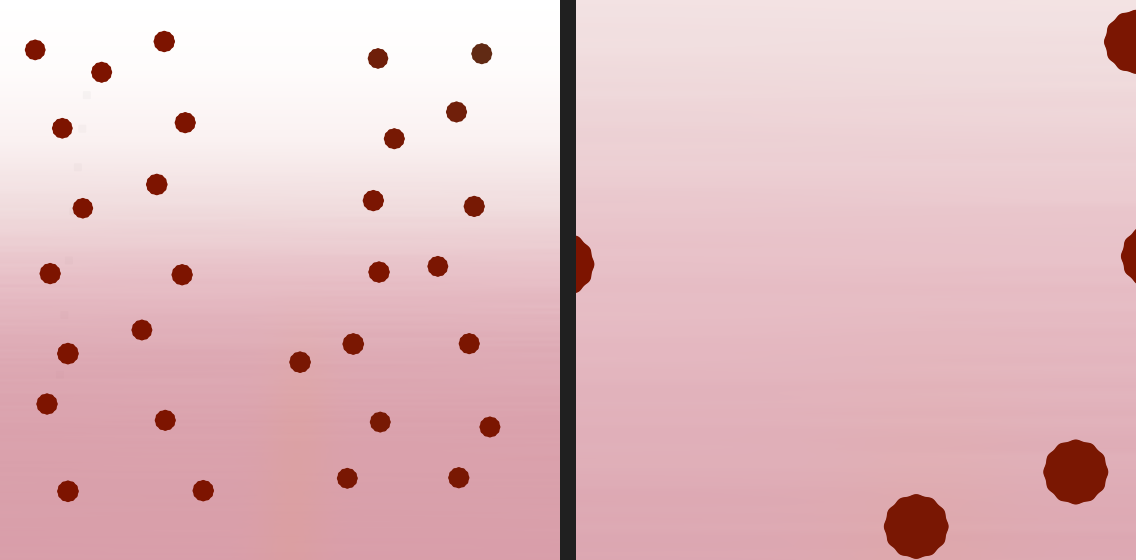
Left, the full canvas; right, a detail of the centre.
Write a Shadertoy shader that draws this background.

```glsl
const int DOT_COUNT = 30;
const int STOP_COUNT = 9;
const float DOT_RADIUS = 0.0183;
const vec3 DARK_RED = vec3(0.49, 0.08, 0.0);
const vec3 BROWN = vec3(0.34, 0.20, 0.11);

// Evenly spaced colours, from the top edge to the bottom edge
const vec3 SKY[STOP_COUNT] = vec3[STOP_COUNT](
    vec3(1.0), vec3(0.997, 0.987, 0.985), vec3(0.98, 0.945, 0.945),
    vec3(0.94, 0.86, 0.865), vec3(0.905, 0.745, 0.775), vec3(0.87, 0.67, 0.71),
    vec3(0.857, 0.637, 0.68), vec3(0.852, 0.628, 0.67), vec3(0.852, 0.62, 0.665));

vec2 hash22(vec2 p) {
    vec3 q = fract(p.xyx * vec3(0.1031, 0.1030, 0.0973));
    q += dot(q, q.yzx + 33.33);
    return fract((q.xx + q.yz) * q.zy);
}

float valueNoise(vec2 p) {
    vec2 cell = floor(p);
    vec2 f = fract(p);
    f = f * f * (3.0 - 2.0 * f);
    float low = mix(hash22(cell).x, hash22(cell + vec2(1, 0)).x, f.x);
    float high = mix(hash22(cell + vec2(0, 1)).x, hash22(cell + vec2(1, 1)).x, f.x);
    return mix(low, high, f.y);
}

float coverage(float dist, float pixel) {
    return 1.0 - smoothstep(-0.6 * pixel, 0.6 * pixel, dist);
}

vec3 verticalGradient(float depth) {
    float t = clamp(depth, 0.0, 1.0) * float(STOP_COUNT - 1);
    int i = min(int(t), STOP_COUNT - 2);
    return mix(SKY[i], SKY[i + 1], t - float(i));
}

// Round disc with a slightly serrated rim
float dotDistance(vec2 p, float radius) {
    float rim = 0.0004 * cos(12.0 * atan(p.y, p.x));
    return length(p) - radius - rim;
}

float squareDistance(vec2 p, float halfSize, float corner) {
    vec2 q = abs(p) - halfSize + corner;
    return length(max(q, 0.0)) + min(max(q.x, q.y), 0.0) - corner;
}

// Low-discrepancy scatter that leaves a gap left of the middle
vec2 dotCentre(float index) {
    vec2 p = fract(vec2(0.25, 0.4) + index * vec2(0.75488, 0.56984));
    float split = 0.37;
    float x = p.x < split ? mix(0.05, 0.36, p.x / split)
                          : mix(0.53, 0.95, (p.x - split) / (1.0 - split));
    vec2 jitter = (hash22(vec2(index, 7.0)) - 0.5) * 0.03;
    return vec2(x, mix(0.045, 0.95, p.y)) + jitter;
}

vec3 dotColour(vec2 centre, float variation) {
    float corner = smoothstep(0.5, 0.95, centre.x) * smoothstep(0.65, 0.96, centre.y);
    float tint = 0.2 * variation * step(0.45, centre.x);
    return mix(DARK_RED, BROWN, clamp(tint + 0.85 * corner, 0.0, 1.0));
}

vec3 background(vec2 uv) {
    float depth = 1.0 - uv.y;
    vec3 colour = verticalGradient(depth);

    // Fine horizontal streaks
    float band = smoothstep(0.2, 0.5, depth) * (1.0 - 0.7 * smoothstep(0.6, 0.9, depth));
    float streak = valueNoise(uv * vec2(3.0, 190.0)) - 0.5;
    colour += streak * band * vec3(0.008, 0.018, 0.015);

    // Warm vertical glow
    float offset = (uv.x - 0.53 - 0.06 * (uv.y - 0.2)) / 0.06;
    float glow = exp(-offset * offset) * smoothstep(0.45, 0.75, depth);
    return colour + glow * vec3(0.006, 0.0, -0.03);
}

// Faint trail of small squares
float trailMask(vec2 uv, float pixel) {
    float mask = 0.0;
    for (int i = 0; i < 7; i++) {
        float k = float(i);
        vec2 centre = vec2(0.155 - 0.008 * k, 0.83 - 0.055 * k - 0.0047 * k * k);
        float fade = 1.0 - 0.1 * k;
        mask = max(mask, fade * coverage(squareDistance(uv - centre, 0.0072, 0.002), pixel));
    }
    return mask;
}

void mainImage(out vec4 fragColor, in vec2 fragCoord) {
    vec2 uv = fragCoord / iResolution.xy;
    float pixel = 1.0 / iResolution.y;
    vec3 colour = background(uv);
    colour -= 0.025 * trailMask(uv, pixel);

    // Scattered dots
    for (int i = 0; i < DOT_COUNT; i++) {
        vec2 centre = dotCentre(float(i));
        vec2 variation = hash22(vec2(float(i), 19.0));
        float radius = DOT_RADIUS * (0.98 + 0.06 * variation.x);
        float mask = coverage(dotDistance(uv - centre, radius), pixel);
        colour = mix(colour, dotColour(centre, variation.y), mask);
    }
    fragColor = vec4(colour, 1.0);
}
```
